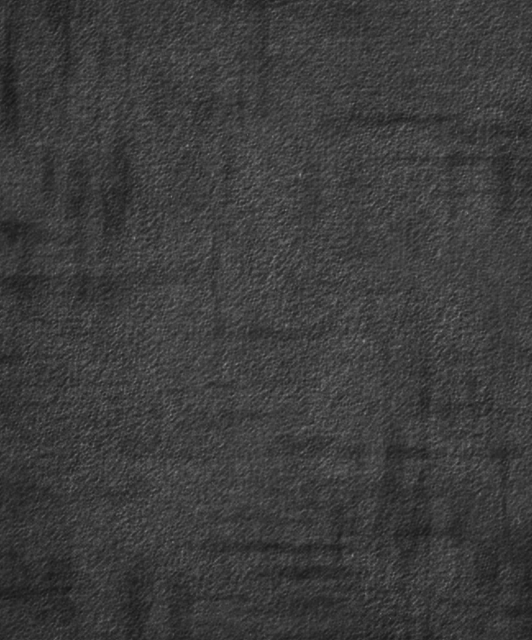
Reproduce this texture procedurally as a WebGL 2 fragment shader.

```glsl
#version 300 es
precision highp float;
// Dark charcoal paper: a fine embossed grain lit from one side, over soft
// mottling, with broken upright and level smudges like a faint weave.
// Tone is summed in log space, so the highlights spread wider than the shadows.

uniform vec2 u_resolution;
out vec4 outColor;

const float BASE_TONE = 0.25;

float hash(vec2 p) {
    return fract(sin(dot(p, vec2(127.1, 311.7))) * 43758.5453);
}

float valueNoise(vec2 p) {
    vec2 cell = floor(p);
    vec2 f = fract(p);
    f = f * f * (3.0 - 2.0 * f);
    float low = mix(hash(cell), hash(cell + vec2(1.0, 0.0)), f.x);
    float high = mix(hash(cell + vec2(0.0, 1.0)), hash(cell + vec2(1.0, 1.0)), f.x);
    return mix(low, high, f.y);
}

// Layered noise, centred on zero
float mottle(vec2 p, int octaves) {
    float sum = 0.0;
    float weight = 0.5;
    for (int i = 0; i < octaves; i++) {
        sum += weight * (valueNoise(p) - 0.5);
        p = mat2(1.6, 1.2, -1.2, 1.6) * p + 17.3;
        weight *= 0.5;
    }
    return sum;
}

// Slope of a bumpy surface across a grain lying at the given angle
float emboss(vec2 p, float angle, vec2 frequency, float reach) {
    vec2 along = vec2(cos(angle), sin(angle));
    vec2 across = vec2(-along.y, along.x);
    vec2 q = vec2(dot(p, along), dot(p, across)) * frequency;
    vec2 offset = vec2(0.0, reach);
    return valueNoise(q + offset) - valueNoise(q - offset);
}

// Dark strokes along one direction, roughened and broken into patches
float smudges(vec2 p, vec2 frequency, float seed) {
    vec2 wobble = 0.012 * vec2(mottle(p * 40.0 + seed, 3), mottle(p * 40.0 - seed, 3));
    float stroke = smoothstep(0.5, 0.95, valueNoise((p + wobble) * frequency + seed));
    float patches = smoothstep(0.35, 0.8, valueNoise(p * 5.5 + seed * 1.7));
    float wear = 0.6 + 0.8 * valueNoise(p * 60.0 + seed);
    return stroke * patches * wear;
}

// Rare pale fibres, one candidate per cell
float flecks(vec2 p, float frequency) {
    vec2 q = p * frequency;
    vec2 cell = floor(q);
    vec2 centre = 0.3 + 0.4 * vec2(hash(cell + 3.1), hash(cell + 8.7));
    float size = 0.1 + 0.1 * hash(cell + 5.9);
    float spot = 1.0 - smoothstep(0.0, size, length((q - cell - centre) * vec2(1.0, 0.7)));
    return spot * step(0.95, hash(cell + 1.3));
}

void main() {
    vec2 p = gl_FragCoord.xy / u_resolution.y;
    vec2 uv = gl_FragCoord.xy / u_resolution;

    // Broad light, brightest right of the middle
    vec2 fromLight = (uv - vec2(0.6, 0.58)) * vec2(1.0, 1.1);
    float tone = 0.09 - 0.45 * dot(fromLight, fromLight);

    // Cloudy wear
    tone += 0.24 * mottle(p * 7.0, 3);
    tone += 0.28 * mottle(p * 45.0 + 9.0, 3);

    // Smudges and faint threads in both directions
    tone -= 0.24 * smudges(p, vec2(48.0, 7.0), 4.0);
    tone -= 0.22 * smudges(p, vec2(85.0, 11.0), 23.0);
    tone -= 0.24 * smudges(p, vec2(6.0, 48.0), 41.0);
    tone -= 0.18 * smudges(p, vec2(11.0, 90.0), 67.0);
    tone += 0.08 * (valueNoise(p * vec2(130.0, 14.0)) - 0.5);
    tone += 0.05 * (valueNoise(p * vec2(14.0, 130.0) + 31.0) - 0.5);

    // Embossed paper grain, rougher in some areas
    float roughness = 0.85 + 0.4 * valueNoise(p * 10.0 + 50.0);
    float grain = 0.36 * emboss(p, 0.75, vec2(205.0, 340.0), 0.55);
    grain += 0.20 * emboss(p + 3.7, 0.45, vec2(150.0, 230.0), 0.5);
    grain += 0.10 * emboss(p + 7.9, 0.95, vec2(95.0, 150.0), 0.5);
    grain += 0.36 * (valueNoise(p * 390.0 + 11.0) - 0.5);
    tone += grain * roughness;

    tone += 0.45 * flecks(p, 50.0);

    outColor = vec4(vec3(BASE_TONE * exp(tone)), 1.0);
}
```
